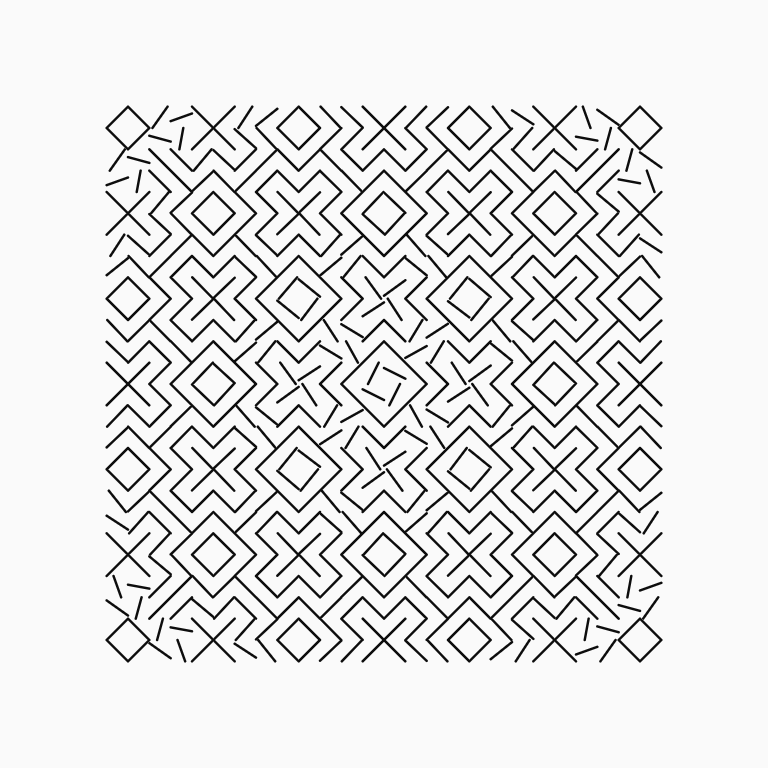
Give the GLSL for this pattern, as a WebGL 1 fragment shader.

```glsl
precision highp float;
// Square weave of diagonal strokes forming diamonds and crosses, twisted at the centre and corners.
uniform vec2 u_resolution;

#define CELLS_ACROSS 36.0
#define HALF_GRID 13.0
#define STROKE_WIDTH 0.115
#define CENTRE_TWIST 18.4
#define CENTRE_DECAY 14.0
#define CORNER_TWIST 90.0
#define CORNER_ONSET 115.0
#define CORNER_SOFTNESS 8.5
#define PAPER vec3(0.98)
#define INK vec3(0.05)

const float QUARTER_TURN = 1.570796;

// Number cells outward from a centre line: 0, 1, 2... on both sides.
vec2 foldIndex(vec2 cell) {
  return max(cell, -cell - 1.0);
}

// Diagonal of +45 or -45 degrees: 4x4 blocks alternate diamonds and crosses.
float diagonalAngle(vec2 cell) {
  vec2 block = floor((cell + 2.0) / 4.0);
  vec2 local = cell - 4.0 * block;
  vec2 ring = foldIndex(local);
  float quadrant = sign((local.x + 0.5) * (local.y + 0.5));
  float isCross = mod(block.x + block.y, 2.0);
  float isCorner = ring.x * ring.y;
  float radial = mod(isCross + isCorner, 2.0);
  return 45.0 * quadrant * (2.0 * radial - 1.0);
}

// Extra turn in degrees: a quadratic ring wave, strong at centre and corners.
float twistAngle(vec2 cell) {
  vec2 index = foldIndex(cell);
  float ring = 0.5 * dot(index, index + 1.0);
  float phase = QUARTER_TURN * mod(ring, 4.0);
  float inner = CENTRE_TWIST * exp(-ring / CENTRE_DECAY);
  float outer = CORNER_TWIST / (1.0 + exp((CORNER_ONSET - ring) / CORNER_SOFTNESS));
  return inner * cos(phase) - outer * sin(phase);
}

// Distance to a centred stroke that reaches the borders of its unit cell.
float strokeDistance(vec2 p, float angle) {
  vec2 dir = vec2(cos(angle), sin(angle));
  float halfLength = 0.5 / max(abs(dir.x), abs(dir.y));
  float along = clamp(dot(p, dir), -halfLength, halfLength);
  return length(p - dir * along);
}

void main() {
  float side = min(u_resolution.x, u_resolution.y);
  vec2 p = (gl_FragCoord.xy - 0.5 * u_resolution) / side * CELLS_ACROSS;
  float pixel = CELLS_ACROSS / side;

  // Nearest stroke among this cell and its neighbours
  float nearest = 10.0;
  for (int y = -1; y <= 1; y++) {
    for (int x = -1; x <= 1; x++) {
      vec2 cell = floor(p) + vec2(float(x), float(y));
      vec2 middle = cell + 0.5;
      if (max(abs(middle.x), abs(middle.y)) < HALF_GRID) {
        float angle = radians(diagonalAngle(cell) + twistAngle(cell));
        nearest = min(nearest, strokeDistance(p - middle, angle));
      }
    }
  }

  float coverage = clamp((0.5 * STROKE_WIDTH - nearest) / pixel + 0.5, 0.0, 1.0);
  gl_FragColor = vec4(mix(PAPER, INK, coverage), 1.0);
}
```
